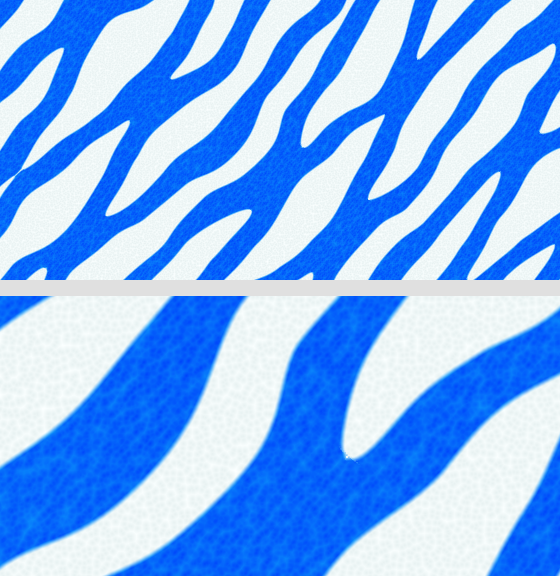
Top: the whole. Bottom: its middle third, enlarged.
This pattern is drawn by a Shadertoy shader. Its source:

```glsl
// Diagonal zebra stripes in blue and white on a felt-like, finely grained ground.

float hash(vec2 p) {
    return fract(sin(dot(p, vec2(127.1, 311.7))) * 4375.85);
}

// Cellular noise: distance to the nearest scattered point.
float cellular(vec2 p) {
    vec2 cell = floor(p), local = fract(p);
    float nearest = 2.0;
    for (int y = -1; y <= 1; y++)
    for (int x = -1; x <= 1; x++) {
        vec2 offset = vec2(x, y);
        vec2 id = cell + offset;
        vec2 point = offset + vec2(hash(id), hash(id + 57.3));
        nearest = min(nearest, length(point - local));
    }
    return nearest;
}

// How open the white gap of a lane is; below zero the blue closes over it.
float openness(float lane, float along) {
    float jitter = 1.5 * hash(vec2(lane, 4.0));
    return 1.2 + sin(4.1 * along + 2.5 * lane + jitter)
               + sin(6.7 * along + 3.7 * lane - jitter);
}

float closure(float lane, float along) {
    return 1.0 - smoothstep(-0.5, 0.6, openness(lane, along));
}

// Signed field of the white gaps, in lane widths: positive inside white.
float whiteField(float across, float along) {
    float v = across / 0.165;
    float field = -1.0;
    for (int k = -1; k <= 1; k++) {
        float lane = floor(v + 0.5) + float(k);
        float open = openness(lane, along);
        float before = closure(lane - 1.0, along);
        float after = closure(lane + 1.0, along);
        // Gaps lean and swell toward a neighbour that has closed.
        float center = lane + 0.15 * (after - before);
        float halfWidth = 0.245 * sqrt(max(open, 0.0)) + min(open, 0.0);
        halfWidth *= 1.0 + 0.12 * (before + after);
        field = max(field, halfWidth - abs(v - center));
    }
    return field + 0.025 * sin(17.0 * along + 5.0 * v);
}

void mainImage(out vec4 fragColor, in vec2 fragCoord) {
    vec2 p = fragCoord / iResolution.y;

    // Stripe axes, steeper toward the top
    float along = dot(p, vec2(0.645, 0.764));
    float across = dot(p, vec2(0.764, -0.645));
    vec2 fibreAxes = vec2(across, along);
    across += 0.12 * (p.y - 0.5) * (p.y - 0.5);

    // Hand-drawn waviness
    across += 0.028 * sin(3.1 * along + 2.3 * across + 0.6)
            + 0.011 * sin(10.0 * along + 5.0 * across)
            + 0.004 * sin(23.0 * along - 13.0 * across);

    // Slightly soft edge of constant width
    float field = whiteField(across, along);
    float slope = length(vec2(dFdx(field), dFdy(field))) * iResolution.y;
    float soft = max(0.0038, 0.75 / iResolution.y);
    float white = smoothstep(-soft, soft, field / max(slope, 3.0));

    // Fibres, grain and broad shading
    float fibre = cellular(fibreAxes * vec2(95.0, 38.0));
    float grain = cellular(p * 135.0 + 20.0);
    float shade = sin(9.0 * p.x + 4.0 * p.y) * sin(7.0 * p.y - 3.0 * p.x);
    float tone = 0.6 * fibre + 0.4 * grain + 0.06 * shade;

    vec3 blue = mix(vec3(0.0, 0.27, 0.98), vec3(0.04, 0.55, 0.98), tone);
    vec3 paper = vec3(0.94, 0.97, 0.97) + vec3(0.07, 0.05, 0.05) * (grain - 0.45);

    // Green rises first, giving the edge a cyan fringe
    vec3 color = mix(blue, paper, vec3(white, pow(white, 0.7), white));
    fragColor = vec4(clamp(color, 0.0, 1.0), 1.0);
}
```
